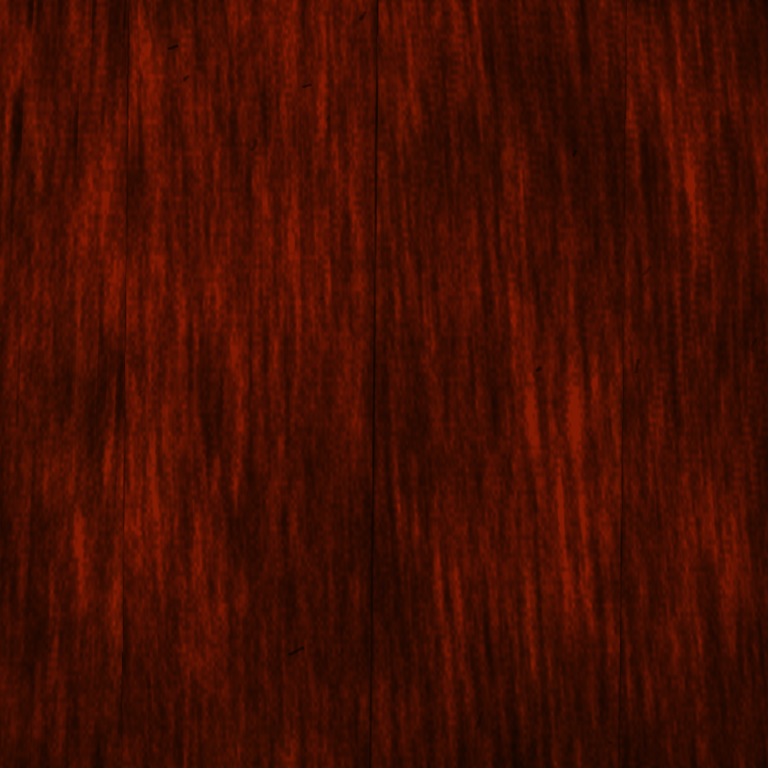
Give the GLSL for this texture, as a three.js fragment shader.

```glsl
// Dark red varnished wood: upright planks with leaning ribbon grain, fine fibres,
// cloudy stain, seams and small nicks. Every layer adds to one log-brightness
// value, which is then turned into the varnish colour.

#define PLANK_WIDTH 0.324
#define FIRST_SEAM 0.158
#define SEAM_TILT 0.010
#define BASE_RED 0.254
#define STAIN 0.62
#define RIBBON 0.15
#define STREAK 0.20
#define FIBRE 0.27
#define GRAIN 0.21
#define PORES 0.50
#define MOTTLE 0.26
#define NICKS 16

varying vec2 vUv;

float hash(vec2 p) {
  return fract(sin(dot(p, vec2(127.1, 311.7))) * 43758.5453);
}

// Value noise from -1 to 1
float noise(vec2 p) {
  vec2 cell = floor(p);
  vec2 f = fract(p);
  f = f * f * (3.0 - 2.0 * f);
  float low = mix(hash(cell), hash(cell + vec2(1.0, 0.0)), f.x);
  float high = mix(hash(cell + vec2(0.0, 1.0)), hash(cell + vec2(1.0, 1.0)), f.x);
  return 2.0 * mix(low, high, f.y) - 1.0;
}

float fbm(vec2 p) {
  float sum = 0.0;
  float amplitude = 0.5;
  for (int i = 0; i < 4; i++) {
    sum += amplitude * noise(p);
    p = p * 2.03 + vec2(17.3, 9.1);
    amplitude *= 0.5;
  }
  return sum;
}

float segmentDistance(vec2 p, vec2 a, vec2 b) {
  vec2 ab = b - a;
  float t = clamp(dot(p - a, ab) / dot(ab, ab), 0.0, 1.0);
  return length(p - a - ab * t);
}

// Darkness of the thin, uneven seams, strongest at the middle one
float seamShade(float plankX) {
  float nearest = floor(plankX + 0.5);
  float offset = (plankX - nearest) * PLANK_WIDTH;
  float strength = max(1.0 - 0.5 * abs(nearest - 1.0), 0.0);
  float wear = 0.7 + 0.5 * noise(vec2(nearest * 7.0, vUv.y * 14.0));
  float line = 1.0 - smoothstep(0.0003, 0.0024, abs(offset));
  float shadow = exp(-abs(offset) / (offset < 0.0 ? 0.014 : 0.004));
  return strength * (0.75 * line * wear + 0.35 * strength * shadow);
}

// Short dark dents, scattered by hash
float nickShade(vec2 p) {
  float shade = 0.0;
  for (int i = 0; i < NICKS; i++) {
    float k = float(i);
    vec2 start = vec2(hash(vec2(k, 3.7)), hash(vec2(k, 8.2)));
    float angle = 0.3 + 1.1 * hash(vec2(k, 5.1));
    float size = mix(0.003, 0.022, pow(hash(vec2(k, 1.9)), 2.0));
    vec2 end = start + size * vec2(cos(angle), sin(angle));
    float d = segmentDistance(p + 0.003 * noise(p * 120.0), start, end);
    float depth = mix(0.3, 0.8, hash(vec2(k, 6.4)));
    shade = max(shade, depth * (1.0 - smoothstep(0.0004, 0.0034, d)));
  }
  return shade;
}

void main() {
  // Plank coordinates and the lean of the grain in each plank
  float plankX = (vUv.x - FIRST_SEAM - SEAM_TILT * vUv.y) / PLANK_WIDTH;
  float plank = floor(plankX);
  float lean = mix(-0.03, 0.065, smoothstep(-1.0, 1.0, plank));
  float bend = 0.009 * noise(vec2(vUv.x * 4.0 + plank * 5.0, vUv.y * 2.5));
  vec2 grain = vec2(vUv.x + lean * vUv.y + bend + plank * 0.37, vUv.y);

  // Cloudy stain with edges drawn out along the grain, and smaller mottling
  float ragged = noise(grain * vec2(75.0, 5.0) + 40.0);
  vec2 cloud = vec2(grain.x - plank * 0.34, vUv.y + 0.05 * ragged);
  float tone = STAIN * fbm(cloud * vec2(6.5, 3.2) + vec2(4.6, 12.3));
  tone += MOTTLE * fbm(cloud * vec2(28.0, 13.0) + 62.0);

  // Ribbons, streaks and fibres
  float ribbonPhase = grain.x * 270.0 + 2.6 * noise(grain * vec2(11.0, 3.0));
  float ribbonMask = smoothstep(-0.5, 0.6, noise(grain * vec2(5.0, 2.5) + 71.0));
  float ribbonSide = mix(0.25, 1.0, step(1.0, plank));
  tone += RIBBON * ribbonSide * ribbonMask * sin(ribbonPhase);
  tone += STREAK * noise(grain * vec2(62.0, 4.0) + 23.0);
  tone += FIBRE * noise(grain * vec2(140.0, 13.0) + 11.0);
  tone += 0.7 * FIBRE * noise(grain * vec2(225.0, 38.0) + 83.0);
  tone += GRAIN * noise(grain * vec2(270.0, 170.0) + 57.0);

  // Dark pore lines, mainly in the upper part of the first plank
  float pore = smoothstep(0.3, 0.85, noise(grain * vec2(125.0, 6.0) + 31.0));
  float poreZone = plank < 0.0 ? 0.5 + smoothstep(0.3, 0.8, vUv.y) : 0.4;
  tone -= PORES * pore * poreZone;

  // Darker borders, seams and nicks
  vec2 fromGlow = (vUv - vec2(0.45, 0.6)) * vec2(0.9, 1.0);
  tone += 0.2 - dot(fromGlow, fromGlow);
  tone -= seamShade(plankX) + nickShade(vUv);

  // Varnish colour, with a slight brown where the finish is worn
  float red = clamp(BASE_RED * exp(tone), 0.08, 0.52);
  float worn = smoothstep(0.2, 0.8, noise(grain * vec2(14.0, 5.0) + 90.0));
  float green = 0.182 * red + 0.006 + 0.012 * worn * red;
  gl_FragColor = vec4(red, green, 0.001 + 0.02 * red, 1.0);
}
```
